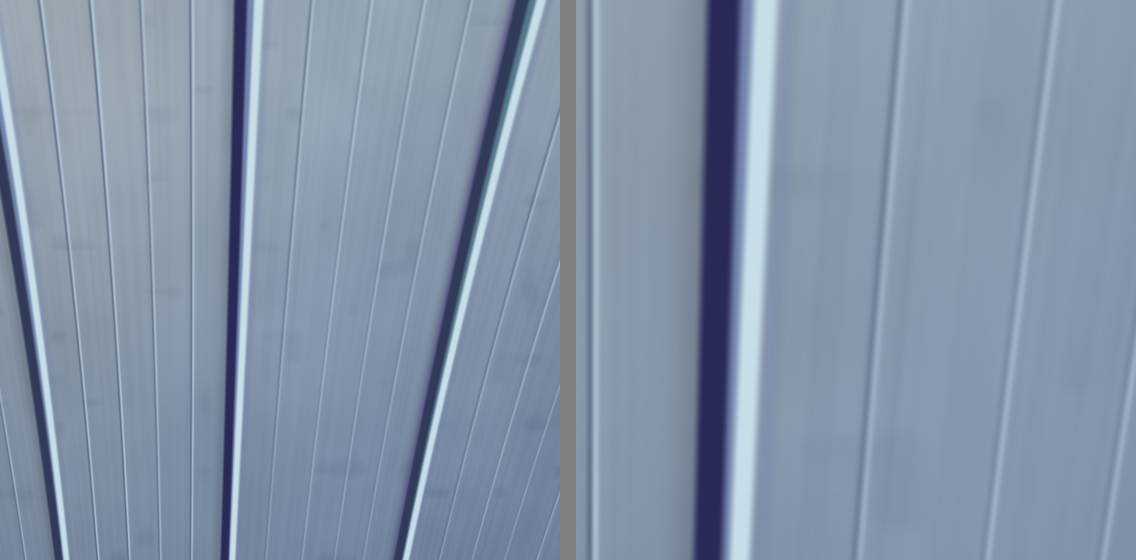
Left: the whole. Right: its middle third, enlarged.
Give the GLSL for this texture, as a three.js fragment shader.

```glsl
// Ribbed blue-grey metal panels fanning upward, with dark grooves and bright folded seams.
varying vec2 vUv;

// Layout: canvas units for the fan, panel widths for everything else
const vec2 SEAM_X = vec2(0.415, 0.462);      // middle seam at bottom, top
const vec2 PITCH = vec2(0.296, 0.482);       // panel width at bottom, top
const float PITCH_SAG = 0.031;               // narrowing halfway up
const float RIGHT_STRETCH = 1.047;           // panels right of the middle seam
const int RIBS = 4;
const float RIB_FIRST = 0.195;
const float RIB_GAP = 0.187;
const float RIB_BOW = 0.024;                 // uneven rib spacing in the middle panel
const float RIB_WIDTH = 0.0058;
const float GROOVE_HALF = 0.024;
const vec2 GROOVE_OFFSET = vec2(-0.047, -0.067);
const float LIP_HALF = 0.017;
const float SOFT = 0.009;

const vec3 METAL_TOP = vec3(0.585, 0.645, 0.710);
const vec3 METAL_BOTTOM = vec3(0.455, 0.525, 0.635);
const vec3 WARM_GREY = vec3(0.025, 0.015, -0.010);
const vec3 NAVY = vec3(0.165, 0.165, 0.350);
const vec3 SLATE = vec3(0.200, 0.250, 0.350);
const vec3 VIOLET = vec3(0.370, 0.350, 0.560);
const vec3 TEAL = vec3(0.330, 0.470, 0.550);
const vec3 FOLD_BLUE = vec3(0.450, 0.520, 0.680);
const vec3 LIP = vec3(0.780, 0.870, 0.910);
const vec3 RIB_LIGHT = vec3(0.710, 0.790, 0.850);
const vec3 RIB_DARK = vec3(0.310, 0.370, 0.470);

float hash(vec2 p) {
  return fract(sin(dot(p, vec2(127.1, 311.7))) * 43758.5);
}

float noise(vec2 p) {
  vec2 i = floor(p), f = fract(p);
  f = f * f * (3.0 - 2.0 * f);
  return mix(mix(hash(i), hash(i + vec2(1.0, 0.0)), f.x),
             mix(hash(i + vec2(0.0, 1.0)), hash(i + vec2(1.0, 1.0)), f.x), f.y);
}

float bell(float d, float w) {
  return exp(-d * d / (w * w));
}

float band(float d, float halfWidth) {
  return 1.0 - smoothstep(halfWidth - SOFT, halfWidth + SOFT, abs(d));
}

// Position across the panels: whole numbers fall on the bright seams
float panelCoord(vec2 p) {
  float d = p.x - mix(SEAM_X.x, SEAM_X.y, p.y);
  float pitch = mix(PITCH.x, PITCH.y, p.y) - PITCH_SAG * p.y * (1.0 - p.y);
  return d / (pitch * (d > 0.0 ? RIGHT_STRETCH : 1.0));
}

// Brushed sheet with soft blotches and smudges
vec3 metal(vec2 p, float s) {
  vec3 color = mix(METAL_BOTTOM, METAL_TOP, smoothstep(-0.1, 1.05, p.y));
  color += WARM_GREY * (1.0 - smoothstep(0.1, 0.7, p.x));
  color -= 0.025 * smoothstep(0.5, 1.1, p.x);
  float streak = noise(vec2(s * 70.0, p.y * 2.0)) - 0.5;
  float blotch = noise(p * vec2(7.0, 5.0)) + 0.5 * noise(p * 17.0) - 0.75;
  float smudge = smoothstep(0.78, 1.0, noise(p * vec2(19.0, 25.0) + 8.0));
  return color + 0.022 * streak + 0.03 * blotch - 0.03 * smudge;
}

// Thin pressed ribs: a shaded flank and a lit edge
vec3 addRibs(vec3 color, float s, float v) {
  float id = floor(s);
  float rightSide = step(0.0, id);
  float middlePanel = 1.0 - min(abs(id), 1.0);
  for (int i = 0; i < RIBS; i++) {
    float n = float(i);
    float d = s - id - RIB_FIRST - RIB_GAP * n - RIB_BOW * middlePanel * sin(n * 1.0472);
    float crisp = 1.0 - 0.5 * rightSide * step(0.5, n);
    float wear = mix(0.7, 1.0, hash(vec2(id, n)));
    float fade = mix(1.0, mix(0.55, 1.0, v), rightSide);
    float strength = wear * fade * mix(0.85, 1.0, noise(vec2(n * 5.0 + id, v * 14.0)));
    color = mix(color, RIB_DARK, 0.75 * strength * crisp * bell(d + 0.010, RIB_WIDTH));
    color = mix(color, RIB_LIGHT, 0.85 * strength * bell(d, RIB_WIDTH));
  }
  return color;
}

// Dark groove, bluish fold and bright lip
vec3 addSeam(vec3 color, float s, float v) {
  float id = floor(s + 0.5);
  float d = s - id;
  float offset = mix(GROOVE_OFFSET.x, GROOVE_OFFSET.y, v);
  float tinted = step(0.5, id);
  vec3 groove = mix(NAVY, SLATE, min(abs(id), 1.0) * 0.8);
  vec3 fold = mix(FOLD_BLUE, TEAL, tinted);
  color *= 1.0 - 0.12 * bell(d - offset + 0.03, 0.035);
  color = mix(color, VIOLET, 0.75 * tinted * bell(d - offset + 0.026, 0.016));
  color = mix(color, fold, band(d - 0.5 * offset, -0.5 * offset));
  color = mix(color, groove, band(d - offset, GROOVE_HALF));
  color = mix(color, LIP, band(d, LIP_HALF));
  return mix(color, FOLD_BLUE, 0.3 * bell(d - 0.032, 0.012));
}

void main() {
  float s = panelCoord(vUv);
  vec3 color = metal(vUv, s);
  color = addRibs(color, s, vUv.y);
  color = addSeam(color, s, vUv.y);
  gl_FragColor = vec4(color, 1.0);
}
```
